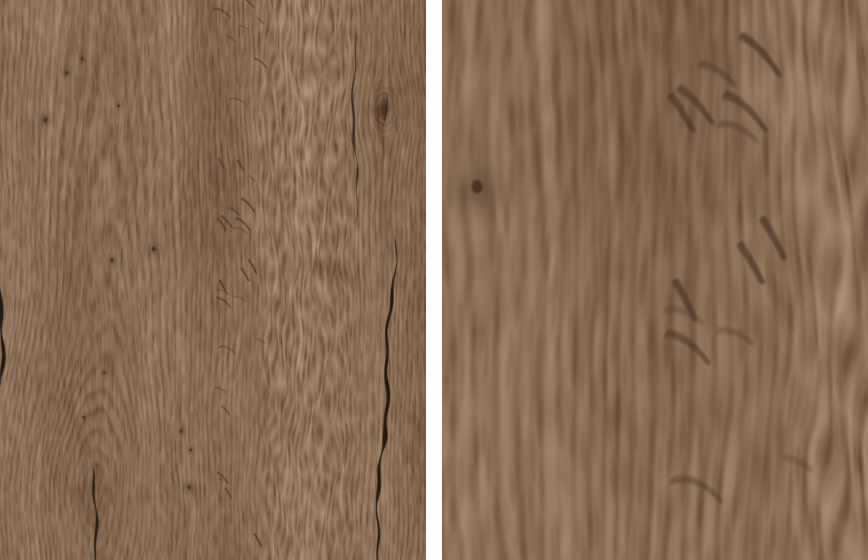
Left: the whole. Right: its middle third, enlarged.
Reproduce this texture procedurally as a Shadertoy shader.

```glsl
const vec3 WOOD = vec3(0.528, 0.418, 0.327);
const vec3 TONE_STEP = vec3(0.054, 0.053, 0.048);
const vec3 BARK = vec3(0.27, 0.19, 0.14);
const vec3 CRACK = vec3(0.13, 0.105, 0.09);
const vec2 HEART = vec2(0.168, 0.115);    // centre of the arched figure
const vec2 KNOT = vec2(0.687, 0.805);
const float RING_WIDTH = 0.0088;
const float RING_CONTRAST = 0.55;
const float FIBRE_CONTRAST = 2.3;
const float PORE_CONTRAST = 0.8;
const float COARSE_CONTRAST = 1.25;
const int FLECKS = 30;
const int PINS = 11;
const float TAU = 6.2831853;

vec2 hash2(vec2 p) {
    vec3 q = fract(p.xyx * vec3(0.1031, 0.1030, 0.0973));
    q += dot(q, q.yzx + 33.33);
    return fract((q.xx + q.yz) * q.zy);
}

float valueNoise(vec2 p) {
    vec2 i = floor(p), f = fract(p);
    f = f * f * (3.0 - 2.0 * f);
    float low = mix(hash2(i).x, hash2(i + vec2(1, 0)).x, f.x);
    float high = mix(hash2(i + vec2(0, 1)).x, hash2(i + vec2(1, 1)).x, f.x);
    return mix(low, high, f.y);
}

// Distance to the nearest scattered cell point
float cellular(vec2 p) {
    vec2 i = floor(p), f = fract(p);
    float nearest = 2.0;
    for (int y = -1; y <= 1; y++)
        for (int x = -1; x <= 1; x++) {
            vec2 o = vec2(x, y);
            nearest = min(nearest, length(o + hash2(i + o) - f));
        }
    return nearest;
}

float bump(float x, float width) {
    return exp(-x * x / (width * width));
}

float segmentDistance(vec2 p, vec2 halfSpan) {
    float h = clamp(dot(p, halfSpan) / dot(halfSpan, halfSpan), -1.0, 1.0);
    return length(p - halfSpan * h);
}

// Jagged upright split between two heights, tapering at both ends
float split(vec2 p, float x, float lo, float hi, float width, float px) {
    float along = (p.y - lo) / (hi - lo);
    float taper = sqrt(max(4.0 * along * (1.0 - along), 0.0));
    float centre = x + 0.004 * sin(p.y * 21.0 + x * 40.0) + 0.0018 * sin(p.y * 73.0 + x * 90.0);
    float w = width * taper * (0.15 + 1.2 * valueNoise(vec2(x * 99.0, p.y * 32.0)));
    return (1.0 - smoothstep(w - px, w + px, abs(p.x - centre))) * smoothstep(0.0, 0.3, taper);
}

// Grain coordinate: closed rings at the heart, arches above, bowed lines at the knot
float grainCoord(vec2 p) {
    vec2 d = p - HEART;
    d.x -= 0.025 * smoothstep(0.0, 0.4, d.y);
    float rise = 0.075 * tanh(abs(d.y) * 4.5) + 0.04 * abs(d.y);
    vec2 k = p - KNOT;
    float bow = 0.8 * k.x * bump(k.x, 0.045) * bump(k.y, 0.07);
    return sqrt(d.x * d.x + rise * rise) - bow;
}

void mainImage(out vec4 fragColor, in vec2 fragCoord) {
    vec2 p = fragCoord / iResolution.y;
    float px = 1.0 / iResolution.y;
    float coarse = smoothstep(0.42, 0.5, p.x) * (1.0 - smoothstep(0.61, 0.66, p.x));

    // Slow wander of the grain, livelier in the coarse band
    vec2 w = p;
    w.x += 0.003 * sin(p.y * 9.0 + p.x * 14.0) + 0.0015 * sin(p.y * 27.0 - p.x * 31.0);
    w.x += coarse * 0.0025 * sin(p.y * 47.0 + 5.0 * sin(p.x * 38.0));
    float g = grainCoord(w);

    // Growth rings
    float phase = TAU * g / RING_WIDTH + 2.0 * sin(g * 71.0) + 2.5 * valueNoise(w * vec2(60, 16));
    float ring = sin(phase) + 0.3 * sin(phase * 2.0 + 1.0);
    float tone = RING_CONTRAST * ring * (0.45 + 0.9 * valueNoise(w * vec2(25, 7) + 8.0));

    // Fine fibres and pores
    float fibre = valueNoise(w * vec2(270, 26)) * 0.6 + valueNoise(w * vec2(140, 55) + 30.0) * 0.4;
    tone += FIBRE_CONTRAST * (fibre - 0.5);
    tone -= PORE_CONTRAST * (1.0 - smoothstep(0.1, 0.5, cellular(w * vec2(165, 26)))) - 0.25;

    // Coarse band of broken light and dark dashes
    tone += coarse * COARSE_CONTRAST * 2.6 * (cellular(w * vec2(105, 25) + 50.0) - 0.47);

    // Broad shading, pale streaks and a cross-grain shadow
    tone += 0.9 * (valueNoise(p * vec2(22, 3) + 4.0) - 0.5);
    tone += 0.25 * sin(p.x * 29.0 + 1.1 * sin(p.y * 5.0));
    tone += 0.75 * bump(p.x - 0.565, 0.075) * (1.1 - 0.5 * p.y);
    tone -= 0.65 * smoothstep(0.64, 0.75, p.x) + 0.3 * bump(p.x - 0.39, 0.06);
    tone += 0.9 * bump(w.x - 0.345 + 0.05 * p.y, 0.004);
    tone += 0.7 * bump(w.x - 0.065 - 0.035 * p.y, 0.004);
    tone -= 1.1 * bump(p.x - 0.595, 0.045) * bump(p.y - 0.517 + 0.3 * (p.x - 0.595), 0.018);
    tone -= 0.7 * bump(p.x - HEART.x, 0.035) * bump(p.y - HEART.y, 0.07);

    // Oval knot with rings
    float oval = length((p - KNOT) * vec2(1.0, 0.62));
    tone += bump(oval, 0.026) * (0.7 * sin(oval * 900.0 + 3.0 * fibre) - 1.4);
    vec3 color = WOOD + TONE_STEP * clamp(tone, -3.2, 3.0);
    float core = length((p - KNOT) * vec2(1.0, 0.7)) + 0.006 * (fibre - 0.5);
    color = mix(color, BARK, 0.85 * (1.0 - smoothstep(0.003, 0.014, core)));

    // Slanted ray flecks
    float fleck = 0.0;
    for (int i = 0; i < FLECKS; i++) {
        vec2 h = hash2(vec2(i, 17)), s = hash2(vec2(i, 43));
        vec2 d = p - vec2(0.392 + 0.075 * h.x * h.x, h.y);
        d.y += 25.0 * d.x * d.x;
        float r = segmentDistance(d, vec2(0.004 + 0.011 * s.x, -0.003 - 0.008 * s.y));
        fleck = max(fleck, (0.25 + 0.4 * s.y) * (1.0 - smoothstep(0.0005, 0.0035, r)));
    }
    color = mix(color, BARK, fleck);

    // Pin knots with soft halos
    float pin = 0.0;
    for (int i = 0; i < PINS; i++) {
        vec2 h = hash2(vec2(i, 71));
        float size = 0.002 + 0.003 * hash2(vec2(i, 5)).x;
        float r = length((p - vec2(0.08 + 0.28 * h.x, h.y)) * vec2(1.0, 0.8));
        pin = max(pin, 0.8 * (1.0 - smoothstep(size * 0.4, size + px, r)));
        pin = max(pin, 0.35 * bump(r, size * 2.2));
    }
    color = mix(color, BARK * 0.8, pin);

    // Dark splits
    float crack = split(p, 0.671 + 0.06 * p.y, -0.06, 0.58, 0.0036, px);
    crack = max(crack, 0.75 * split(p, 0.634, 0.6, 0.94, 0.0022, px));
    crack = max(crack, split(p, 0.001, 0.31, 0.53, 0.004, px));
    crack = max(crack, 0.9 * split(p, HEART.x, -0.02, 0.165, 0.0035, px));
    crack = max(crack, 0.7 * split(p, KNOT.x, 0.775, 0.835, 0.0025, px));
    fragColor = vec4(mix(color, CRACK, crack), 1.0);
}
```
